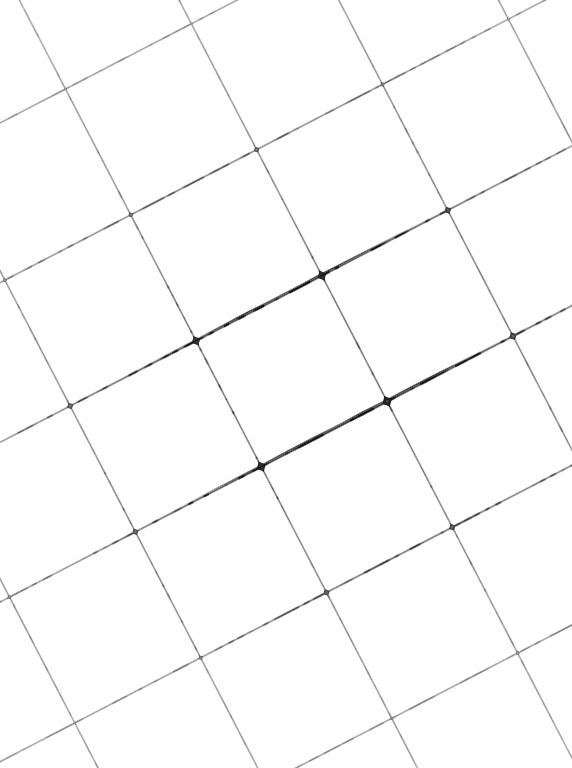
Reproduce this pattern procedurally as a WebGL 2 fragment shader.

```glsl
#version 300 es
precision highp float;
// Tilted square grid of fine pencil lines, doubled and darkest near the middle, with small star-shaped joints.

uniform vec2 u_resolution;
out vec4 outColor;

// Lengths are fractions of the canvas height
const float CELL = 0.1846;
const vec2 GRID_ORIGIN = vec2(0.2552, 0.5563);
const vec2 ALONG = vec2(0.8878, 0.4602);
const vec2 ACROSS = vec2(-0.4602, 0.8878);
const vec2 FOCUS = vec2(0.425, 0.508);
const vec3 PAPER = vec3(1.0);
const vec3 GRAPHITE = vec3(0.04);

float hash(vec2 p) {
    vec3 q = fract(vec3(p.xyx) * 0.1031);
    q += dot(q, q.yzx + 33.33);
    return fract((q.x + q.y) * q.z);
}

// Smooth 1D noise, separate for each row
float lineNoise(float t, float row) {
    float i = floor(t);
    float f = fract(t);
    return mix(hash(vec2(i, row)), hash(vec2(i + 1.0, row)), f * f * (3.0 - 2.0 * f));
}

float falloff(float dist, float radius) {
    return exp(-dist * dist / (radius * radius));
}

// Antialiased cover of a shape from its signed distance
float cover(float dist, float pixel) {
    return clamp(0.5 - dist / pixel, 0.0, 1.0);
}

// Soft-edged line
float stroke(float dist, float halfWidth, float pixel) {
    return cover(abs(dist) - halfWidth, pixel * 1.35);
}

// Concave four-pointed star with a slightly pale core
float joint(vec2 p, float radius, float pixel) {
    vec2 q = pow(abs(p) + 1e-6, vec2(0.7));
    float star = cover((pow(q.x + q.y, 1.0 / 0.7) - radius) * 0.6, pixel);
    return star * (1.0 - 0.35 * falloff(length(p), 0.0014));
}

// Heavy line: a worn main strand and a second one that splits off near the focus
float heavyLine(float dist, float t, float row, float near, float wide, float pixel) {
    float dashes = smoothstep(0.35, 0.75, lineNoise(t * 25.0, row + 40.0));
    float ink = mix(0.40, 0.80, near) + dashes * mix(0.06, 0.38, wide);
    float main = stroke(dist, 0.0009 + 0.0007 * near + 0.0003 * dashes * wide, pixel) * min(ink, 0.96);
    float swell = lineNoise(t * 5.0, row + 70.0);
    float gap = (0.0016 + 0.0010 * swell) * near;
    float presence = smoothstep(0.30, 0.75, near) * (0.7 + 0.3 * swell);
    float second = stroke(dist - gap, 0.0010, pixel) * presence * 0.9;
    return max(main, second);
}

// Light line: thin grey with a few faint darker specks
float lightLine(float dist, float t, float row, float wide, float pixel) {
    float grain = lineNoise(t * 28.0, row + 110.0);
    float speck = smoothstep(0.80, 0.98, grain);
    float ink = mix(0.38, 0.62, wide) + 0.12 * (grain - 0.5) + 0.14 * speck * wide;
    return stroke(dist, 0.0009 + 0.0003 * speck * wide, pixel) * ink;
}

void main() {
    float pixel = 1.0 / u_resolution.y;
    vec2 p = gl_FragCoord.xy * pixel;

    // Grid coordinates, nearest joint and offset from it
    vec2 fromOrigin = p - GRID_ORIGIN;
    vec2 grid = vec2(dot(fromOrigin, ALONG), dot(fromOrigin, ACROSS)) / CELL;
    vec2 node = floor(grid + 0.5);
    vec2 offset = (grid - node) * CELL;

    // Pressure fades away from the focus, more slowly along the heavy lines
    vec2 fromFocus = p - FOCUS;
    vec2 reach = vec2(dot(fromFocus, ALONG) * 0.85, dot(fromFocus, ACROSS));
    float near = falloff(length(reach), 0.235);
    float wide = falloff(length(reach), 0.40);

    // Lines and joints
    float heavy = heavyLine(offset.y, grid.x, node.y, near, wide, pixel);
    float light = lightLine(offset.x, grid.y, node.x, wide, pixel);
    float radius = mix(0.0024, 0.0080, wide) * (0.9 + 0.2 * hash(node + 20.0)) + 0.0020 * near;
    float star = joint(offset, radius, pixel) * mix(0.42, 0.92, wide);

    float ink = max(max(heavy, light), star);
    outColor = vec4(mix(PAPER, GRAPHITE, ink), 1.0);
}
```
